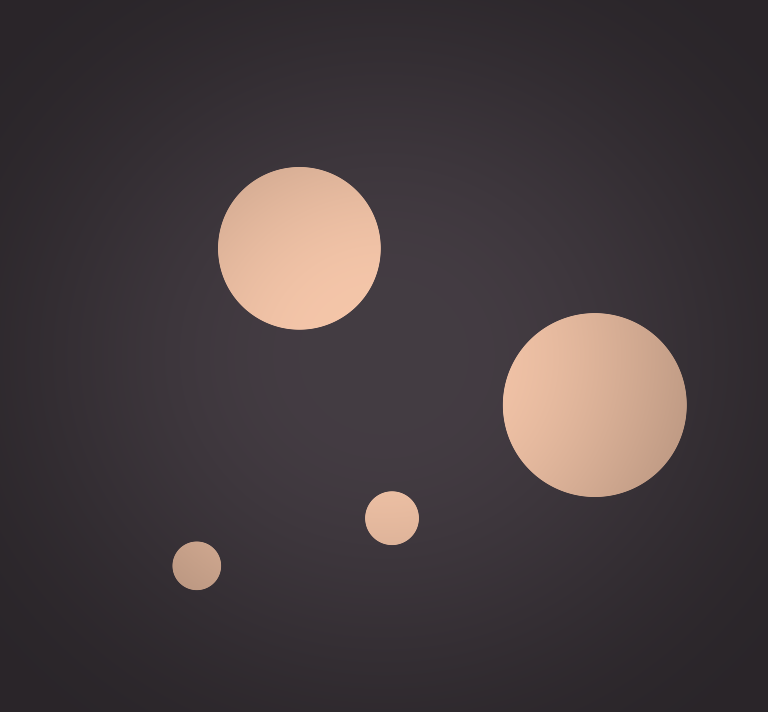
Write a WebGL 2 fragment shader that draws this background.

```glsl
#version 300 es
// Four peach discs on a dusky plum ground, darkened by a soft vignette.
precision highp float;

uniform vec2 u_resolution;
out vec4 outColor;

const vec3 GROUND_COLOR = vec3(0.264, 0.234, 0.260);
const vec3 DISC_COLOR = vec3(0.955, 0.772, 0.660);

// Vignette: radii as fractions of the canvas, and darkening at the rim
const float VIGNETTE_INNER = 0.08;
const float VIGNETTE_OUTER = 0.68;
const float VIGNETTE_DEPTH = 0.38;

// Discs: centre x, centre y, radius, in units of canvas height
const int DISC_COUNT = 4;
const vec3 DISCS[DISC_COUNT] = vec3[](
    vec3(0.4205, 0.6512, 0.1143),
    vec3(0.8354, 0.4311, 0.1292),
    vec3(0.5506, 0.2722, 0.0378),
    vec3(0.2764, 0.2053, 0.0342)
);

float circleDistance(vec2 point, vec3 disc) {
    return length(point - disc.xy) - disc.z;
}

float vignette(vec2 uv) {
    float falloff = smoothstep(VIGNETTE_INNER, VIGNETTE_OUTER, length(uv - 0.5));
    return 1.0 - VIGNETTE_DEPTH * falloff;
}

void main() {
    vec2 uv = gl_FragCoord.xy / u_resolution;
    vec2 point = gl_FragCoord.xy / u_resolution.y;
    float edgeWidth = 0.5 / u_resolution.y;

    // Union of all discs
    float nearest = 1e3;
    for (int i = 0; i < DISC_COUNT; i++) {
        nearest = min(nearest, circleDistance(point, DISCS[i]));
    }
    float coverage = 1.0 - smoothstep(-edgeWidth, edgeWidth, nearest);

    // The vignette shades ground and discs alike
    vec3 color = mix(GROUND_COLOR, DISC_COLOR, coverage) * vignette(uv);
    outColor = vec4(color, 1.0);
}
```
